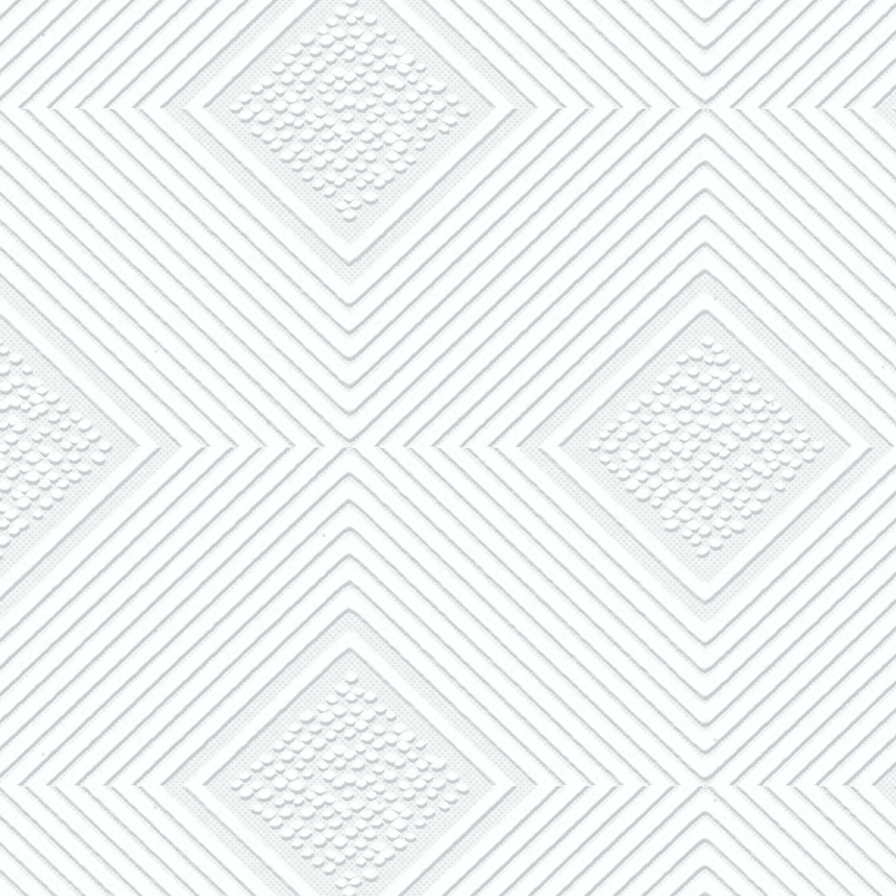
Give the GLSL for this pattern, as a Shadertoy shader.

```glsl
const vec2 HALF_REPEAT = vec2(0.397, 0.378);

vec2 hash2(vec2 p) {
    vec3 a = fract(vec3(p.xyx) * vec3(0.1031, 0.1030, 0.0973));
    a += dot(a, a.yzx + 33.33);
    return fract((a.xx + a.yz) * a.zy);
}

float gradientNoise(vec2 p) {
    vec2 i = floor(p), f = fract(p);
    vec2 w = f * f * (3.0 - 2.0 * f);
    vec2 o = vec2(0.0, 1.0);
    float a = dot(hash2(i) - 0.5, f);
    float b = dot(hash2(i + o.yx) - 0.5, f - o.yx);
    float c = dot(hash2(i + o.xy) - 0.5, f - o.xy);
    float d = dot(hash2(i + o.yy) - 0.5, f - o.yy);
    return 2.0 * mix(mix(a, b, w.x), mix(c, d, w.x), w.y);
}

// Flat-topped stones on a jittered grid aligned with the diamond's sides
float pebbles(vec2 diagonal, float seed) {
    vec2 g = diagonal / 0.057;
    vec2 cell = floor(g);
    float height = 0.0;
    for (int j = -1; j <= 1; j++) {
        for (int i = -1; i <= 1; i++) {
            vec2 id = cell + vec2(i, j);
            vec2 inside = step(abs(id + 0.5), vec2(6.0));
            vec2 rnd = hash2(id + 40.0 + seed * 17.0);
            vec2 o = (g - id - 0.5 - (rnd - 0.5) * 0.45) * 0.057;
            vec2 q = 0.5 * vec2(o.x + o.y, o.x - o.y) * HALF_REPEAT;
            q.x += (rnd.y - 0.5) * 0.6 * q.y;
            float radius = mix(0.0068, 0.0102, fract(rnd.x * 7.0 + rnd.y * 5.0));
            float r = length(q * vec2(mix(0.8, 1.0, rnd.x), 1.1)) / radius;
            height = max(height, inside.x * inside.y * smoothstep(1.0, 0.45, r));
        }
    }
    return height;
}

// Raised relief: six ribs, diamond frame and pebble field
float relief(vec2 p) {
    vec2 q = (p - vec2(0.39, 0.879)) / HALF_REPEAT;
    vec2 diagonal = vec2(q.x + q.y, q.x - q.y);
    vec2 id = floor(diagonal * 0.5 + 0.5);
    diagonal -= 2.0 * id;
    q = 0.5 * vec2(diagonal.x + diagonal.y, diagonal.x - diagonal.y);

    // Upper and lower corners are rounded, side corners stay sharp
    float d = sqrt(q.x * q.x + 0.0001) + abs(q.y);
    d += 0.004 * gradientNoise(p * 130.0);

    float groove = abs(fract((1.0 - d) / 0.08 + 0.5) - 0.5) * 0.08;
    float ribs = smoothstep(0.0, 0.018, groove) * smoothstep(0.515, 0.525, d);
    float frame = smoothstep(0.400, 0.420, d) * smoothstep(0.478, 0.458, d);
    float stones = d < 0.42 ? pebbles(diagonal, id.x + id.y) : 0.0;
    return max(max(ribs, frame), stones);
}

void mainImage(out vec4 fragColor, in vec2 fragCoord) {
    vec2 p = fragCoord / iResolution.y;
    float height = relief(p);

    // Light from above: a soft halo and a dark core on slopes that face down
    vec2 e = vec2(-0.0003, 0.0014);
    float slope = relief(p + e) - relief(p - e);
    float shade = 0.25 * smoothstep(0.0, 0.2, slope) + 0.62 * smoothstep(0.12, 0.65, slope);

    // Fine dotted ground between the raised parts
    float dots = sin(p.x * 900.0) * sin(p.y * 900.0);
    float ground = 1.0 - height;
    shade += ground * (0.20 + 0.28 * smoothstep(-0.1, 0.8, dots));

    // Paper grain and rare specks
    shade += 0.12 * gradientNoise(p * 190.0) + 0.06 * gradientNoise(p * 60.0);
    vec2 speck = p * 16.0;
    vec2 rnd = hash2(floor(speck) + 9.0);
    float spot = length(fract(speck) - 0.2 - 0.6 * rnd);
    shade += 0.5 * step(0.95, rnd.x) * smoothstep(0.045, 0.015, spot);

    vec3 color = mix(vec3(0.992, 0.998, 0.999), vec3(0.79, 0.80, 0.81), clamp(shade, 0.0, 1.0));
    fragColor = vec4(color, 1.0);
}
```
